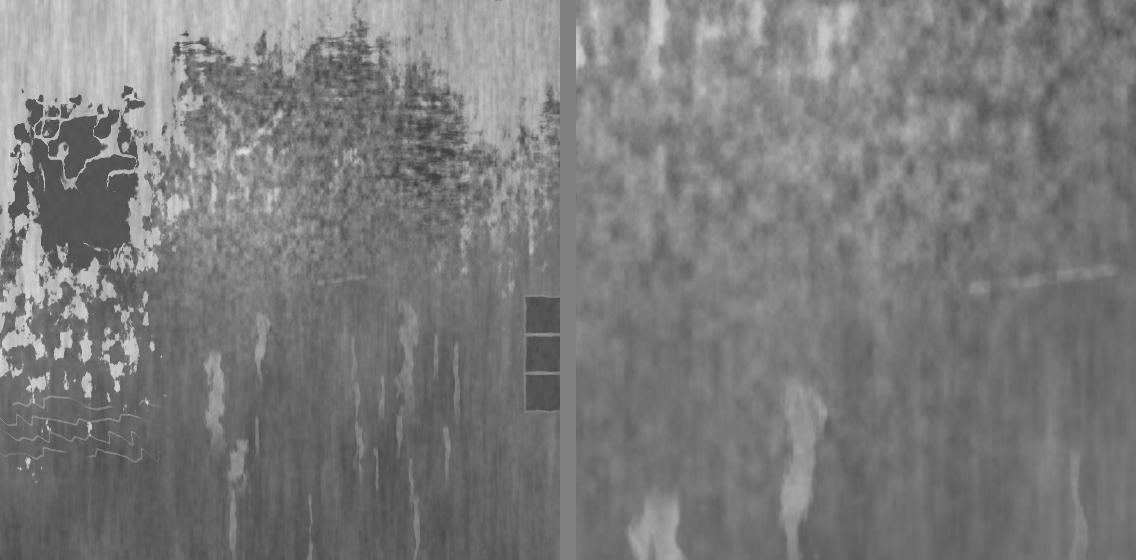
Left, the full canvas; right, a detail of the centre.
Write a three.js fragment shader that draws this texture.

```glsl
varying vec2 vUv;

float hash(vec2 p) {
  vec3 q = fract(p.xyx * 0.1031);
  q += dot(q, q.yzx + 33.33);
  return fract((q.x + q.y) * q.z);
}

float noise(vec2 p) {
  vec2 i = floor(p), f = fract(p);
  f = f * f * (3.0 - 2.0 * f);
  return mix(mix(hash(i), hash(i + vec2(1, 0)), f.x),
             mix(hash(i + vec2(0, 1)), hash(i + vec2(1, 1)), f.x), f.y);
}

// Layered noise, centred on zero
float fbm(vec2 p) {
  float sum = -0.47, amp = 0.5;
  for (int i = 0; i < 4; i++) {
    sum += amp * noise(p);
    p = p * 2.03 + 17.3;
    amp *= 0.5;
  }
  return sum;
}

float blob(vec2 p, vec2 centre, vec2 radius) {
  return 1.0 - smoothstep(0.3, 1.2, length((p - centre) / radius));
}

float stroke(vec2 p, vec2 a, vec2 b, float width) {
  vec2 ab = b - a;
  float t = clamp(dot(p - a, ab) / dot(ab, ab), 0.0, 1.0);
  return 1.0 - smoothstep(0.4 * width, width, length(p - a - ab * t));
}

float drip(vec2 p, float x, float top, float len, float width) {
  float t = (top - p.y) / len;
  float wobble = (noise(vec2(p.y * 40.0, x * 90.0)) - 0.5) * width;
  float side = abs(p.x - x - wobble) / width + 2.4 * fbm(p * vec2(100, 35));
  return (1.0 - smoothstep(0.4, 1.1, side)) * smoothstep(0.0, 0.1, t) * (1.0 - smoothstep(0.5, 1.0, t));
}

// Dark opening in the paint with a ragged rim
float hole(vec2 p, vec2 centre, vec2 halfSize, float rag) {
  vec2 q = abs(p - centre) / halfSize;
  return 1.0 - smoothstep(0.9, 1.02, max(q.x, q.y) + rag);
}

void main() {
  vec2 p = vUv;
  float cloud = fbm(p * 6.0);
  float grain = fbm(p * vec2(120, 85));
  float streak = fbm(p * vec2(60, 6) + 5.0);
  float fibre = fbm(p * vec2(170, 22) + 9.0);
  float flake = fbm(p * vec2(58, 38) + 31.0);
  float scratch = fbm(p * vec2(40, 130) + 3.0);

  // Dark ground, rougher towards the top
  float rough = smoothstep(0.36, 0.62, p.y + 0.3 * cloud - 0.12 * smoothstep(0.5, 0.75, p.x));
  float tone = mix(0.365, 0.46, smoothstep(0.05, 0.8, p.y + 0.3 * cloud));
  tone += 0.09 * blob(p, vec2(0.42, 0.6), vec2(0.19, 0.24)) + 0.04 * smoothstep(0.75, 1.0, p.x);
  tone += 0.13 * streak + 0.07 * fibre + 0.1 * cloud + grain * mix(0.07, 0.38, rough);

  // Worn places in the pale paint
  float worn = blob(p, vec2(0.62, 0.87), vec2(0.09, 0.14));
  worn += 0.8 * blob(p, vec2(0.35, 0.78), vec2(0.045, 0.05));
  worn += stroke(p + 0.04 * cloud, vec2(0.34, 0.91), vec2(0.51, 0.79), 0.055);
  worn += blob(p, vec2(0.9, 0.99), vec2(0.04, 0.05));
  worn += blob(p, vec2(0.99, 0.75), vec2(0.05, 0.11));
  float rust = blob(p + 0.1 * cloud, vec2(0.78, 0.73), vec2(0.12, 0.15));
  tone += rust * (0.45 * scratch - 0.04) + 0.3 * worn * scratch;

  // Pale paint with a falling, flaking edge
  float left = 1.0 - smoothstep(0.26, 0.4, p.x);
  float edge = mix(0.49, 0.83, smoothstep(0.22, 0.4, p.x)) - 0.16 * smoothstep(0.75, 0.92, p.x);
  float depth = p.y - edge + 0.35 * cloud + 0.35 * streak + 0.2 * grain;
  depth += flake * mix(0.45, 0.8, left) * (1.0 - smoothstep(0.1, 0.35, p.y - edge));
  depth += worn * (0.5 * scratch - 0.17) + rust * (0.4 * scratch - 0.15);
  float softness = mix(0.1, 0.04, left);
  float cover = smoothstep(-softness, softness, depth);
  float pale = 0.735 + 0.2 * streak + 0.14 * fibre + 0.12 * cloud + 0.1 * grain;
  pale -= 0.07 * smoothstep(0.5, 0.8, p.x);
  tone = mix(tone, pale, cover * mix(0.85, 1.0, left));

  // Dark openings, laced with pale webs above a solid part
  vec2 warp = p + 0.03 * vec2(flake, cloud);
  float web = abs(noise(warp * vec2(44, 30) + 2.0) - 0.5) + 0.25 * abs(flake);
  float solid = 0.25 * (1.0 - smoothstep(0.62, 0.68, p.y)) * smoothstep(0.55, 0.6, p.y);
  float opening = hole(p, vec2(0.145, 0.665), vec2(0.085, 0.145), 1.1 * flake + 0.5 * cloud);
  opening = max(opening, hole(p, vec2(0.038, 0.69), vec2(0.022, 0.13), 2.2 * flake + 0.4));
  tone = mix(tone, 0.335 + 0.05 * grain, opening * smoothstep(0.07, 0.12, web + solid));

  // Pale drips: a few strong, many faint
  float run = drip(p, 0.385, 0.38, 0.22, 0.015);
  run = max(run, drip(p, 0.467, 0.45, 0.16, 0.011));
  run = max(run, 0.8 * drip(p, 0.425, 0.22, 0.12, 0.02));
  run = max(run, 0.6 * drip(p, 0.73, 0.48, 0.27, 0.015));
  run = max(run, drip(p, 0.885, 0.66, 0.13, 0.012));
  for (int i = 0; i < 14; i++) {
    float k = float(i);
    float x = 0.36 + 0.52 * hash(vec2(k, 4.0));
    float top = 0.12 + 0.38 * hash(vec2(k, 11.0));
    run = max(run, 0.6 * drip(p, x, top, 0.06 + 0.16 * hash(vec2(k, 23.0)), 0.005));
  }
  tone = mix(tone, 0.64 + 0.2 * grain, 0.8 * run);

  // Pale brush marks
  float brush = stroke(p, vec2(0.43, 0.725), vec2(0.5, 0.795), 0.012);
  brush += 0.35 * stroke(p, vec2(0.57, 0.495), vec2(0.66, 0.507), 0.005);
  tone += 0.17 * brush * (0.8 + 2.0 * grain);

  // Faint abstract scribbles
  for (int i = 0; i < 4; i++) {
    float k = float(i), x = p.x + 0.6 * p.y;
    float y = 0.27 - 0.03 * k + 0.024 * noise(vec2(x * 75.0, k * 9.0)) - 0.02 * p.x;
    float ink = 1.0 - smoothstep(0.0008, 0.0028, abs(p.y - y));
    ink *= smoothstep(0.35, 0.55, noise(vec2(p.x * 22.0, k * 7.0)));
    tone += 0.14 * ink * (1.0 - smoothstep(0.24, 0.31, p.x));
  }

  // Stacked dark blocks at the right edge
  for (int i = 0; i < 3; i++) {
    vec2 q = abs(p - vec2(0.985, 0.437 - 0.069 * float(i))) - vec2(0.046, 0.032);
    float d = max(q.x, q.y) + 0.006 * flake;
    tone += 0.05 * (1.0 - smoothstep(0.0, 0.004, abs(d - 0.002)));
    tone = mix(tone, 0.33 + 0.08 * grain + 0.05 * fibre, 1.0 - smoothstep(-0.002, 0.001, d));
  }

  gl_FragColor = vec4(vec3(clamp(tone, 0.27, 0.86)), 1.0);
}
```
